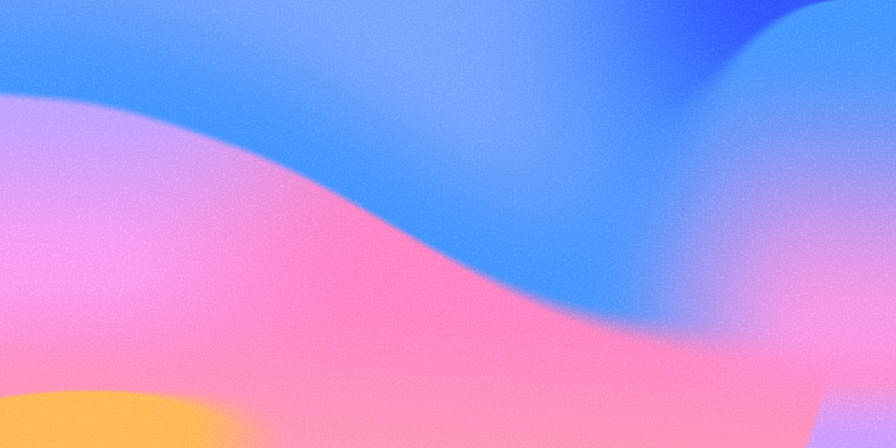
Give the GLSL for this background, as a WebGL 2 fragment shader.

```glsl
#version 300 es
precision highp float;

uniform vec2 u_resolution;
out vec4 outColor;

// Smooth ramp from 0 at a to 1 at b; a may exceed b.
float ramp(float a, float b, float v) {
  float t = clamp((v - a) / (b - a), 0.0, 1.0);
  return t * t * (3.0 - 2.0 * t);
}

vec2 hash2(vec2 cell) {
  vec3 p = fract(cell.xyx * vec3(0.1031, 0.1030, 0.0973));
  p += dot(p, p.yzx + 33.33);
  return fract((p.xx + p.yz) * p.zy);
}

// Distance to the nearest jittered cell point.
float cellNoise(vec2 p) {
  vec2 cell = floor(p);
  float nearest = 2.0;
  for (int j = -1; j <= 1; j++) {
    for (int i = -1; i <= 1; i++) {
      vec2 neighbour = cell + vec2(i, j);
      nearest = min(nearest, distance(p, neighbour + hash2(neighbour)));
    }
  }
  return nearest;
}

// Height of the long slope that falls from left to right.
float ridgeHeight(float x) {
  return 0.21 + 0.58 / (1.0 + exp((x - 0.435) / 0.125)) + 0.017 * ramp(0.25, 0.08, x);
}

vec3 skyColor(vec2 uv, float height) {
  vec3 azure = vec3(0.27, 0.59, 1.0);
  vec3 periwinkle = vec3(0.48, 0.65, 1.0);
  vec3 indigo = vec3(0.20, 0.34, 1.0);
  vec3 color = mix(azure, periwinkle, ramp(0.0, 0.4, height) * ramp(0.82, 0.5, uv.x));
  vec2 q = (uv - vec2(0.86, 1.03)) / vec2(0.16, 0.3);
  return mix(color, indigo, exp(-dot(q, q)));
}

vec3 slopeColor(vec2 uv) {
  vec3 salmon = vec3(1.0, 0.60, 0.73);
  vec3 hotPink = vec3(1.0, 0.52, 0.78);
  vec3 orchid = vec3(0.98, 0.62, 0.95);
  vec3 lavender = vec3(0.74, 0.64, 1.0);
  vec3 color = mix(salmon, hotPink, ramp(0.0, 0.45, uv.y + 0.15 * uv.x));
  color = mix(color, orchid, ramp(0.12, 0.42, uv.y) * ramp(0.42, 0.1, uv.x));
  color = mix(color, orchid, 0.6 * ramp(0.7, 1.0, uv.x) * ramp(0.05, 0.25, uv.y));
  return mix(color, lavender, ramp(0.38, 0.82, uv.y) * ramp(0.5, 0.15, uv.x));
}

void main() {
  vec2 uv = gl_FragCoord.xy / u_resolution;
  float height = uv.y - ridgeHeight(uv.x);
  vec3 color = skyColor(uv, height);

  // Right hill: crisp at its crest, dissolving lower down.
  float hillSide = uv.x - 0.94 + 0.335 * sqrt(1.0 - uv.y);
  float hillBlur = mix(0.1, 0.012, ramp(0.5, 0.92, uv.y));
  float blush = ramp(0.95, 0.25, uv.y) * ramp(0.62, 0.92, uv.x);
  vec3 hill = mix(vec3(0.28, 0.60, 1.0), vec3(0.98, 0.60, 0.90), blush);
  color = mix(color, hill, ramp(-hillBlur, hillBlur, hillSide));

  // Pink slope, with an edge that softens to the right.
  float slopeBlur = mix(0.013, 0.055, ramp(0.45, 0.85, uv.x));
  color = mix(color, slopeColor(uv), ramp(slopeBlur, -slopeBlur, height));

  // Pale fold in the lower right corner.
  vec3 fold = mix(vec3(0.80, 0.62, 1.0), vec3(0.98, 0.59, 0.87), ramp(0.0, 0.18, uv.y));
  float foldSide = uv.x - 0.901 - 0.15 * uv.y;
  color = mix(color, fold, ramp(-0.006, 0.006, foldSide) * ramp(0.2, 0.08, uv.y));

  // Amber mound in the lower left corner.
  float moundTop = 0.128 - 1.6 * pow(uv.x - 0.1, 2.0);
  float moundBlur = mix(0.007, 0.05, ramp(0.14, 0.3, uv.x));
  float mound = ramp(moundBlur, -moundBlur, uv.y - moundTop) * ramp(0.34, 0.2, uv.x);
  color = mix(color, vec3(1.0, 0.73, 0.34), mound);

  // Fine grain.
  color += 0.06 * (cellNoise(uv * vec2(400.0, 200.0)) - 0.42);
  outColor = vec4(clamp(color, 0.0, 1.0), 1.0);
}
```
